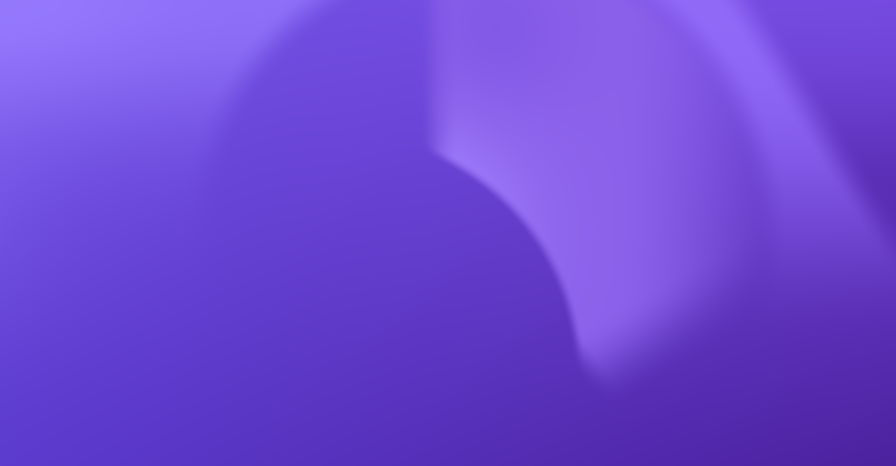
Give the GLSL for this background, as a Shadertoy shader.

```glsl
// Soft violet backdrop: two large overlapping discs with a lit crescent between
// them, a pale band sweeping past on the right and a glow in the upper left.
// Built from a four-corner gradient, circle distances and blurred masks.

// Corner colours of the ground
const vec3 BOTTOM_LEFT  = vec3(0.36, 0.23, 0.81);
const vec3 BOTTOM_RIGHT = vec3(0.30, 0.13, 0.62);
const vec3 TOP_LEFT     = vec3(0.44, 0.31, 0.89);
const vec3 TOP_RIGHT    = vec3(0.46, 0.29, 0.88);

// Light and shade
const vec3 GLOW_COLOR     = vec3(0.58, 0.47, 0.99);
const vec3 CRESCENT_COLOR = vec3(0.545, 0.38, 0.92);
const vec3 RIM_COLOR      = vec3(0.62, 0.49, 0.99);
const vec3 BAND_COLOR     = vec3(0.565, 0.41, 0.97);
const vec3 SHADE_COLOR    = vec3(0.33, 0.15, 0.67);

// Geometry, in units of the canvas height
const float ASPECT = 1.92;
const vec2 INNER_CENTER = vec2(0.725, 0.20);
const float INNER_RADIUS = 0.515;
const vec2 OUTER_CENTER = vec2(1.0375, 0.50);
const float OUTER_RADIUS = 0.61;
const float BAND_TOP = 1.585;    // x of the band edge at the top
const float BAND_SLOPE = 0.63;   // drift to the right per unit of descent
const vec2 TIP = vec2(1.2425, 0.2375);  // lower tip of the crescent
const float TIP_SLOPE = 0.78;

// Blur widths
const float INNER_BLUR = 0.014;
const float OUTER_BLUR = 0.045;
const float BAND_BLUR = 0.05;

float softStep(float distance, float blur) {
    return smoothstep(-blur, blur, distance);
}

float bell(float offset, float width) {
    return exp(-offset * offset / (width * width));
}

vec3 ground(vec2 uv) {
    return mix(mix(BOTTOM_LEFT, BOTTOM_RIGHT, uv.x),
               mix(TOP_LEFT, TOP_RIGHT, uv.x), uv.y);
}

// Strength of the light caught between the two discs
float crescentLight(vec2 p, float innerDist) {
    float leftFold = smoothstep(0.90, 0.985, p.x);
    float rightFade = 1.0 - smoothstep(1.30, 1.75, p.x);
    float lowFade = smoothstep(0.08, 0.30, p.y - 0.6 * (p.x - 1.25));
    float tipCut = softStep(p.x - TIP.x - TIP_SLOPE * (TIP.y - p.y), 0.04);
    float topDim = 1.0 - 0.35 * bell(length(p - vec2(1.06, 0.95)), 0.17);
    return leftFold * rightFade * lowFade * tipCut * topDim
         * softStep(innerDist, INNER_BLUR);
}

void mainImage(out vec4 fragColor, in vec2 fragCoord) {
    vec2 uv = fragCoord / iResolution.xy;
    vec2 p = uv * vec2(ASPECT, 1.0);

    float innerDist = length(p - INNER_CENTER) - INNER_RADIUS;
    float outerDist = length(p - OUTER_CENTER) - OUTER_RADIUS;
    float bandDist = p.x - BAND_TOP - BAND_SLOPE * (1.0 - p.y);
    float outsideOuter = softStep(outerDist, OUTER_BLUR);
    float rightHalf = step(OUTER_CENTER.x, p.x);

    vec3 color = ground(uv);

    // Upper left glow, and a faint wash down the left side
    float topGlow = bell(1.0 - p.y, 0.27) * (0.8 + 0.2 * bell(p.x, 0.3));
    color = mix(color, GLOW_COLOR, topGlow * outsideOuter * (1.0 - rightHalf));
    color = mix(color, GLOW_COLOR, 0.22 * exp(-p.x / 0.2) * smoothstep(0.1, 0.6, p.y));

    // Pale band, with a shadow beyond its edge
    float band = outsideOuter * rightHalf * (1.0 - softStep(bandDist, BAND_BLUR));
    color = mix(color, BAND_COLOR, band * smoothstep(0.25, 0.95, p.y));
    float shade = softStep(bandDist, BAND_BLUR) * bell(p.y - 0.57, 0.17);
    color = mix(color, SHADE_COLOR, 0.6 * shade);

    // Lit crescent, its bright rim and the vertical fold above it
    float light = crescentLight(p, innerDist) * (1.0 - outsideOuter);
    color = mix(color, CRESCENT_COLOR, light);
    float rim = exp(-max(innerDist, 0.0) / 0.09) * bell(length(p - vec2(1.01, 0.73)), 0.28);
    color = mix(color, RIM_COLOR, 0.9 * rim * light);
    float fold = bell(p.x - 0.945, 0.03) * smoothstep(0.66, 0.8, p.y);
    color = mix(color, CRESCENT_COLOR, 0.3 * fold);

    fragColor = vec4(color, 1.0);
}
```
